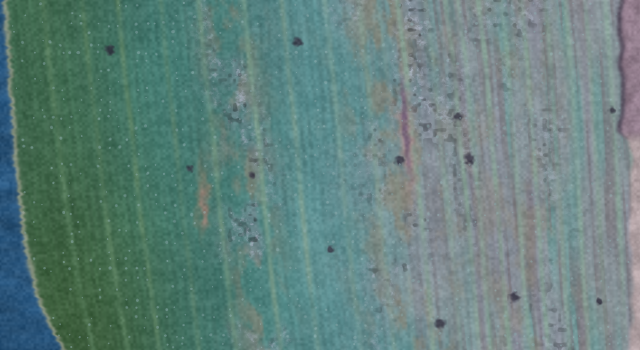
Reproduce this texture procedurally as a WebGL 1 fragment shader.

```glsl
precision highp float;
// Weathered green leaf blade with slanting pale veins, mottled blight, specks and a hairy left margin.
uniform vec2 u_resolution;

float hash(vec2 p) {
  return fract(sin(dot(p, vec2(127.1, 311.7))) * 43758.5453);
}

float noise(vec2 p) {
  vec2 i = floor(p), f = fract(p);
  f = f * f * (3.0 - 2.0 * f);
  return mix(mix(hash(i), hash(i + vec2(1.0, 0.0)), f.x),
             mix(hash(i + vec2(0.0, 1.0)), hash(i + vec2(1.0, 1.0)), f.x), f.y);
}

float fbm(vec2 p) {
  float sum = 0.0, amp = 0.53;
  for (int i = 0; i < 4; i++) {
    sum += amp * noise(p);
    p = p * 2.03 + 17.3;
    amp *= 0.5;
  }
  return sum;
}

// Soft bell of given width around a centre
float bell(float x, float centre, float width) {
  float d = (x - centre) / width;
  return exp(-d * d);
}

// Pale vein near each integer of n, jittered, fading in and out along y
float veins(float n, float y, float width) {
  float id = floor(n + 0.5);
  float offset = n - id - 0.24 * (hash(vec2(id, 3.0)) - 0.5);
  float strength = 0.5 + 0.5 * hash(vec2(id, 8.0));
  return bell(offset, 0.0, width) * strength * (0.45 + 0.9 * noise(vec2(id * 7.0, y * 14.0)));
}

// Soft ragged specks, at most one per cell; kept is the share of cells used
float specks(vec2 p, float cell, float radius, float kept, float seed) {
  vec2 id = floor(p / cell);
  vec2 centre = 0.25 + 0.5 * vec2(hash(id + seed), hash(id + seed + 5.7));
  float r = radius * (0.5 + 0.6 * hash(id + seed + 9.1));
  float d = length((p / cell - id - centre) * cell) + 0.8 * r * (noise(p * 120.0) - 0.5);
  return (1.0 - smoothstep(0.3 * r, 1.5 * r, d)) * step(hash(id + seed + 2.3), kept);
}

// Elongated wound lying along the veins
float lesion(vec2 p, vec2 centre, vec2 size) {
  vec2 q = (p - centre) / size;
  q.x += 1.1 * (noise(p * 45.0) - 0.5);
  return (1.0 - smoothstep(0.2, 1.3, length(q))) * (0.6 + 0.6 * noise(p * 60.0));
}

void main() {
  vec2 p = gl_FragCoord.xy / u_resolution.y;
  p.x *= 1.829 * u_resolution.y / u_resolution.x;
  float t = 1.0 - p.y;

  // Coordinate across the blade that follows the slanting, bending veins
  float slope = mix(0.105, 0.06, smoothstep(1.2, 1.8, p.x));
  float s = p.x - slope * t - 0.06 * pow(t, 4.0) * (1.0 - smoothstep(0.05, 0.6, p.x));
  s += 0.007 * (noise(vec2(p.y * 5.0, p.x * 4.0)) - 0.5);
  float dry = smoothstep(0.9, 1.4, s);
  float blotch = fbm(p * 5.0);

  // Green to teal to dry grey
  vec3 col = mix(vec3(0.25, 0.41, 0.31), vec3(0.27, 0.48, 0.45), smoothstep(0.1, 0.5, s));
  col = mix(col, vec3(0.35, 0.55, 0.56), smoothstep(0.5, 0.9, s));
  col = mix(col, vec3(0.52, 0.57, 0.59), smoothstep(0.85, 1.3, s + 0.4 * (blotch - 0.5)));
  float olive = (1.0 - smoothstep(0.15, 0.75, p.x)) * smoothstep(0.2, 1.0, t);
  col = mix(col, vec3(0.24, 0.36, 0.21), 0.7 * olive);
  col *= 0.92 + 0.16 * blotch;

  // Long streaks, broad and fine, stronger on the dry side
  float streak = noise(vec2(s * 38.0, p.y * 3.0));
  float thread = noise(vec2(s * 95.0, p.y * 5.0));
  col = mix(col, vec3(0.38, 0.58, 0.57), 0.6 * dry * smoothstep(0.5, 0.9, streak));
  col = mix(col, vec3(0.53, 0.52, 0.59), 0.6 * dry * smoothstep(0.55, 0.15, streak));
  col = mix(col, vec3(0.49, 0.46, 0.49), 0.5 * dry * smoothstep(0.55, 0.15, thread));
  col *= 0.96 + 0.08 * thread;

  // Fine ribs between the main veins
  float ribs = sin(s * 6.28318 / 0.0225 + 3.0 * noise(vec2(s * 12.0, p.y * 3.0)));
  col *= 1.0 + 0.022 * ribs * (0.4 + noise(p * vec2(30.0, 12.0)));

  // Blight bands: ochre patches, grey bloom and pale flakes
  float band = 0.9 * bell(s, 0.65, 0.08) + bell(s, 1.1, 0.15) + 0.6 * bell(s, 1.45, 0.18);
  float patches = smoothstep(0.42, 0.7, fbm(vec2(s * 22.0, p.y * 11.0) + 4.0));
  col = mix(col, vec3(0.54, 0.51, 0.45), 0.7 * band * patches);
  float bloom = smoothstep(0.4, 0.65, fbm(vec2(s * 11.0, p.y * 6.0) + 31.0));
  col = mix(col, vec3(0.50, 0.54, 0.59), 0.6 * band * bloom);
  float flakes = smoothstep(0.5, 0.85, fbm(p * 75.0));
  col = mix(col, vec3(0.69, 0.72, 0.79), 0.85 * flakes * min(band, 1.0) * bloom);
  col *= 1.0 - 0.35 * band * smoothstep(0.6, 0.85, noise(p * 70.0 + 9.0)) * bloom;

  // Main veins, doubled towards the right
  float vein = veins(s / 0.115, p.y, 0.075) + 0.8 * dry * veins(s / 0.115 + 0.5, p.y, 0.07);
  vec3 veinColor = mix(vec3(0.37, 0.52, 0.39), vec3(0.53, 0.65, 0.59), smoothstep(0.2, 0.9, s));
  col = mix(col, veinColor, 0.75 * min(vein, 1.0));

  // Reddish wounds with ochre halos
  vec2 along = vec2(p.x - 0.1 * (0.6 - p.y), p.y);
  col = mix(col, vec3(0.56, 0.50, 0.41), 0.6 * lesion(p, vec2(0.58, 0.44), vec2(0.024, 0.13)));
  col = mix(col, vec3(0.64, 0.49, 0.46), 0.7 * lesion(p, vec2(0.584, 0.41), vec2(0.013, 0.07)));
  col = mix(col, vec3(0.62, 0.52, 0.53), 0.8 * lesion(along, vec2(1.165, 0.6), vec2(0.024, 0.2)));
  col = mix(col, vec3(0.43, 0.35, 0.46), 0.8 * lesion(along, vec2(1.163, 0.64), vec2(0.01, 0.15)));

  // Dark spots and light dust
  col = mix(col, vec3(0.20, 0.19, 0.25), 0.8 * specks(p, 0.2, 0.015, 0.3, 4.0));
  col = mix(col, vec3(0.55, 0.67, 0.68), 0.5 * specks(p, 0.027, 0.004, 0.3, 62.0));

  // Pinkish strip at the right, dark-rimmed in its upper part
  float upper = smoothstep(0.59, 0.63, p.y);
  float rim = mix(1.803, 1.775, upper) + 0.014 * (noise(vec2(p.y * 22.0, 2.0)) - 0.5);
  vec3 strip = mix(vec3(0.69, 0.63, 0.64), vec3(0.57, 0.49, 0.55), upper);
  strip *= 0.8 + 0.4 * fbm(p * 28.0);
  col = mix(col, strip, smoothstep(rim - 0.01, rim + 0.01, p.x));
  col = mix(col, vec3(0.27, 0.23, 0.30), 0.65 * upper * bell(p.x, rim, 0.009));

  // Curved left margin with pale hairs over the blue backdrop
  float edge = p.x - (0.012 + 0.07 * t + 0.1 * pow(t, 6.0));
  edge += 0.01 * (noise(vec2(p.y * 110.0, p.x * 30.0)) - 0.5);
  vec3 backdrop = vec3(0.16, 0.33, 0.48) * (0.8 + 0.4 * fbm(p * vec2(9.0, 25.0)));
  col = mix(backdrop, col, smoothstep(-0.006, 0.006, edge));
  col = mix(col, vec3(0.58, 0.60, 0.53), 0.75 * bell(edge, 0.002, 0.008));

  // Mottled grain
  col += 0.07 * (noise(p * 130.0) - 0.5) + 0.04 * (noise(p * 60.0) - 0.5);
  gl_FragColor = vec4(col, 1.0);
}
```
